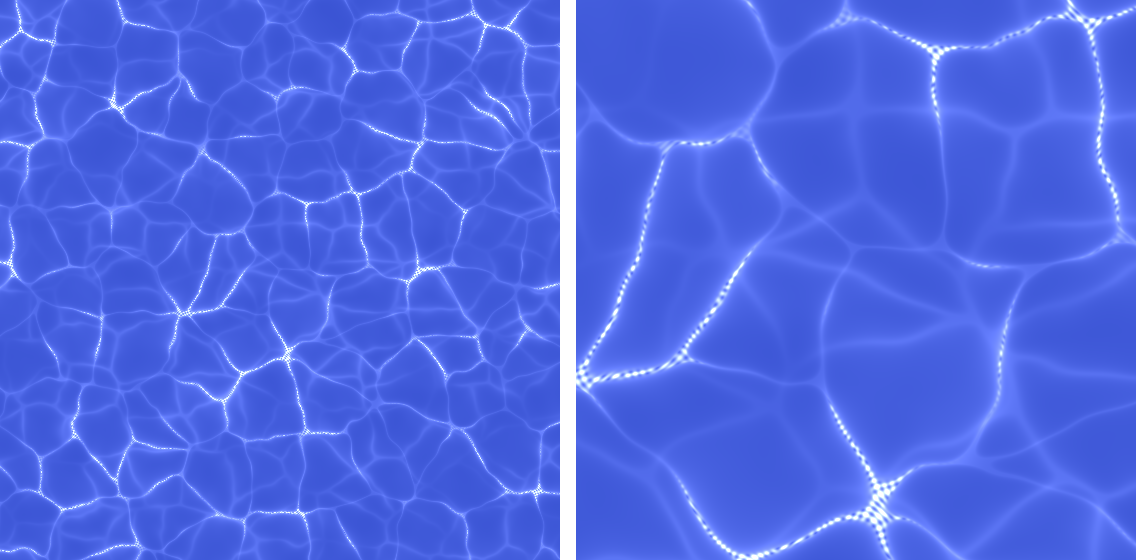
Left: the whole. Right: its middle third, enlarged.
A Shadertoy shader for this texture:

```glsl
// Sunlit pool water: a broken net of bright caustic lines over deep blue.
#define WATER vec3(0.235, 0.335, 0.835)
#define MAIN_CELLS 9.5
#define FAINT_CELLS 12.5
#define MAIN_GLOW 0.00046
#define FAINT_GLOW 0.00022
#define CORE_WIDTH 0.0010
#define FAINT_WIDTH 0.0028
#define WARP 0.011
#define CORNER_ROUNDING 0.09
#define SPARKLE 0.75
#define HAZE 0.012

vec2 hash2(vec2 cell) {
    vec3 p = fract(cell.xyx * vec3(0.1031, 0.1030, 0.0973));
    p += dot(p, p.yzx + 33.33);
    return fract((p.xx + p.yz) * p.zy);
}

float smoothMin(float a, float b, float k) {
    float h = max(k - abs(a - b), 0.0) / k;
    return min(a, b) - h * h * k * 0.25;
}

// Distance to the rounded border of the nearest cell, in cell units
float cellBorder(vec2 p) {
    vec2 home = floor(p), f = fract(p);
    vec2 nearCell = vec2(0.0), toNear = vec2(8.0);
    for (int y = -1; y <= 1; y++)
    for (int x = -1; x <= 1; x++) {
        vec2 cell = vec2(x, y);
        vec2 r = cell + hash2(home + cell) - f;
        if (dot(r, r) < dot(toNear, toNear)) {
            toNear = r;
            nearCell = cell;
        }
    }
    float border = 1.0;
    for (int y = -2; y <= 2; y++)
    for (int x = -2; x <= 2; x++) {
        vec2 cell = nearCell + vec2(x, y);
        vec2 r = cell + hash2(home + cell) - f;
        vec2 gap = r - toNear;
        if (dot(gap, gap) > 1e-4) {
            float edge = dot(0.5 * (toNear + r), normalize(gap));
            border = smoothMin(border, edge, CORNER_ROUNDING);
        }
    }
    return max(border, 0.0);
}

// Layered sines, roughly -1 to 1, with features of about 1 / scale
float waves(vec2 p, float scale) {
    p *= scale * 3.14159;
    float sum = 0.0, weight = 0.55;
    for (int i = 0; i < 3; i++) {
        sum += weight * sin(p.x + 1.7 * sin(p.y * 0.7 + float(i)))
                      * cos(p.y + 1.3 * sin(p.x * 0.6 + 2.0));
        p = mat2(0.8, 0.6, -0.6, 0.8) * p * 1.7 + 4.1;
        weight *= 0.6;
    }
    return sum;
}

// Light falls off with the inverse distance from the line
float caustic(vec2 p, float cells, float width, float glow) {
    float d = cellBorder(p * cells) / cells;
    return glow / length(vec2(d, width));
}

void mainImage(out vec4 fragColor, in vec2 fragCoord) {
    vec2 uv = fragCoord / iResolution.y;

    // Bend the straight cell walls
    vec2 bend = vec2(waves(uv + 3.1, 9.0), waves(uv.yx + 7.4, 9.0));
    vec2 p = uv + WARP * bend;

    // Lines flare up and fade along their length
    float mainFocus = smoothstep(-0.65, 0.65, waves(uv + 1.3, 6.0));
    float faintFocus = smoothstep(-0.6, 0.6, waves(uv + 9.2, 5.0));
    float bright = caustic(p + 2.0, MAIN_CELLS, CORE_WIDTH, MAIN_GLOW);
    float faint = caustic(p * vec2(0.9, 1.1) + 5.0, FAINT_CELLS, FAINT_WIDTH, FAINT_GLOW);
    bright *= mix(0.15, 1.3, mainFocus * mainFocus);
    faint *= mix(0.2, 1.4, faintFocus);

    // Fine glints break the brightest cores into dots
    float glint = sin(uv.x * 870.0 + 3.0 * sin(uv.y * 190.0))
                * sin(uv.y * 910.0 + 3.0 * sin(uv.x * 170.0));
    bright *= 1.0 + SPARKLE * glint * smoothstep(0.12, 0.4, bright);

    float haze = HAZE * waves(uv + 6.0, 7.0);
    fragColor = vec4(min(WATER + bright + faint + haze, 1.0), 1.0);
}
```
